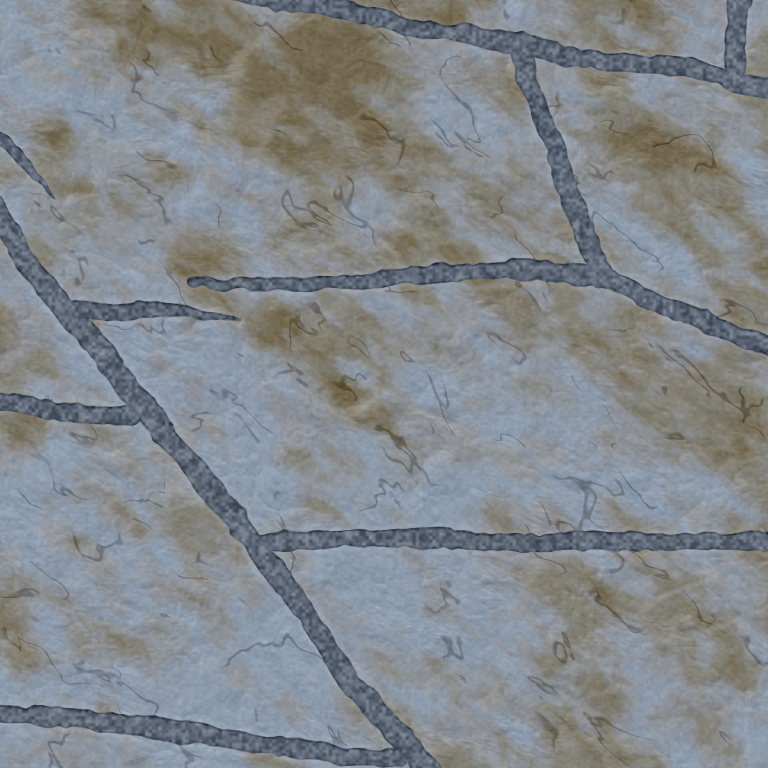
Reproduce this texture procedurally as a Shadertoy shader.

```glsl
// Weathered flagstone paving: large blue-grey slabs with ochre stains, split by dark mortar.
// Joints are distance fields around one slanted seam and its courses, roughened by noise;
// the slab relief is stretched, creased noise lit from the upper left.

const vec3 SLATE_BLUE = vec3(0.550, 0.607, 0.675);
const vec3 STONE_GREY = vec3(0.553, 0.570, 0.595);
const vec3 OCHRE      = vec3(0.510, 0.500, 0.460);
const vec3 RUST       = vec3(0.440, 0.395, 0.290);
const vec3 PALE_VEIN  = vec3(0.640, 0.645, 0.645);
const vec3 MORTAR     = vec3(0.370, 0.410, 0.470);

const float JOINT_WIDTH   = 0.0122;  // half widths
const float SEAM_WIDTH    = 0.0145;
const float SEAM_LEAN     = 0.78;
const float SEAM_FOOT     = 0.555;
const float EDGE_ROUGH    = 0.009;
const float RELIEF        = 0.62;
const float CRACK_DEPTH   = 0.13;
const float MORTAR_GRIT   = 0.34;
const vec2  GRAIN_DIR     = vec2(0.79, -0.61);
const vec2  LIGHT_STEP    = vec2(-0.0012, 0.0022);

float hash(vec2 p) {
    return fract(sin(dot(p, vec2(127.1, 311.7))) * 43758.5453);
}

float noise(vec2 p) {
    vec2 i = floor(p), f = fract(p);
    f = f * f * (3.0 - 2.0 * f);
    return mix(mix(hash(i), hash(i + vec2(1, 0)), f.x),
               mix(hash(i + vec2(0, 1)), hash(i + vec2(1, 1)), f.x), f.y);
}

float fbm(vec2 p) {
    float sum = 0.0, amp = 0.53;
    for (int i = 0; i < 4; i++) {
        sum += amp * noise(p);
        p = p * 2.03 + 17.3;
        amp *= 0.5;
    }
    return sum;
}

// Coordinates along and across the cleavage of the stone
vec2 grainSpace(vec2 p) {
    return vec2(dot(p, GRAIN_DIR), dot(p, vec2(-GRAIN_DIR.y, GRAIN_DIR.x)));
}

// Signed distance to a joint whose width shrinks by taper towards b
float joint(vec2 p, vec2 a, vec2 b, float taper) {
    vec2 d = b - a;
    float t = clamp(dot(p - a, d) / dot(d, d), 0.0, 1.0);
    return length(p - a - d * t) - JOINT_WIDTH * (1.0 - taper * t * t);
}

// Signed distance to the mortar, negative inside it
float mortarDistance(vec2 p) {
    p += EDGE_ROUGH * 1.8 * (vec2(noise(p * 9.0), noise(p * 9.0 + 40.0)) - 0.5);
    p += EDGE_ROUGH * 0.7 * (vec2(noise(p * 38.0), noise(p * 38.0 + 70.0)) - 0.5);
    p += EDGE_ROUGH * 0.45 * (vec2(noise(p * 95.0), noise(p * 95.0 + 20.0)) - 0.5);

    // Main slanted seam
    float d = abs(p.x + SEAM_LEAN * p.y - SEAM_FOOT) / length(vec2(1.0, SEAM_LEAN)) - SEAM_WIDTH;

    // Courses to the right of the seam
    for (int k = 0; k < 3; k++) {
        float f = float(k), bow = f * (2.0 - f), rise = f * (f - 1.0);
        float left = 0.325 - 0.075 * f, right = 1.2 - 0.42 * bow;
        float base = 0.295 + 0.325 * f + 0.06 * rise;
        float tilt = 0.035 * bow - 0.09 * rise;
        d = min(d, joint(p, vec2(right, base + tilt * right), vec2(left, base + tilt * left), 0.5 * bow));
    }
    // Courses to the left of the seam
    for (int k = 0; k < 2; k++) {
        float f = float(k);
        d = min(d, joint(p, vec2(-0.1, 0.083 + 0.41 * f), vec2(0.52 - 0.345 * f, 0.017 + 0.443 * f), 0.0));
    }
    // Cross joints and tapering spurs
    vec2 fork = vec2(0.785, 0.645);
    d = min(d, joint(p, vec2(0.677, 0.945), fork, -0.2));
    d = min(d, joint(p, fork, vec2(1.1, 0.507), 0.0));
    d = min(d, joint(p, vec2(0.963, 1.05), vec2(0.95, 0.91), -0.2));
    d = min(d, joint(p, vec2(0.1, 0.602), vec2(0.315, 0.587), 0.9));
    return min(d, joint(p, vec2(-0.05, 0.87), vec2(0.07, 0.745), 0.9));
}

// Rough relief: each octave blends soft bumps with sharp creases
float stoneHeight(vec2 p) {
    vec2 g = grainSpace(p + 0.03 * vec2(noise(p * 14.0), noise(p * 14.0 + 50.0))) * vec2(17.0, 28.0);
    float sum = 0.0, amp = 0.5;
    for (int i = 0; i < 4; i++) {
        float n = noise(g);
        sum += amp * (0.6 * n + 0.7 * abs(2.0 * n - 1.0));
        g = mat2(0.97, 0.24, -0.24, 0.97) * g * 1.95 + 11.7;
        amp *= 0.53;
    }
    return sum;
}

// Sparse, broken hairline cracks along the cleavage
float cracks(vec2 p) {
    vec2 g = grainSpace(p + 0.035 * vec2(noise(p * 22.0), noise(p * 22.0 + 30.0)));
    float line = abs(fbm(g * vec2(9.0, 20.0) + 60.0) - 0.5);
    return smoothstep(0.022, 0.004, line) * smoothstep(0.52, 0.68, noise(g * vec2(22.0, 30.0) + 5.0));
}

vec3 stoneColor(vec2 p) {
    vec2 g = grainSpace(p + 0.02 * vec2(noise(p * 25.0), noise(p * 25.0 + 90.0)));
    float blotch = fbm(g * vec2(4.5, 7.5) + 3.0);
    float mottle = fbm(g * vec2(16.0, 30.0) + 31.0);
    float stainPatch = exp(-14.0 * dot(p - vec2(0.45, 0.87), p - vec2(0.45, 0.87)));
    float stain = 0.47 * blotch + 0.53 * mottle + 0.11 * stainPatch;

    vec3 col = mix(SLATE_BLUE, STONE_GREY, smoothstep(0.38, 0.51, stain));
    col = mix(col, OCHRE, smoothstep(0.50, 0.61, stain));
    col = mix(col, RUST, 0.85 * smoothstep(0.60, 0.74, stain));

    // Faint pale veins running up to the right
    float vein = abs(fbm(vec2(p.x * 1.6 + p.y, p.y * 5.0 - p.x * 2.0) + 8.0) - 0.5);
    return mix(col, PALE_VEIN, 0.4 * smoothstep(0.03, 0.0, vein) * smoothstep(0.4, 0.6, mottle));
}

void mainImage(out vec4 fragColor, in vec2 fragCoord) {
    vec2 p = fragCoord / iResolution.y;
    float soft = 0.0004 + 0.5 / iResolution.y;
    float d = mortarDistance(p);
    float mortarMask = smoothstep(soft, -soft, d);

    // Slab relief, cracks and worn, lit rim
    float slope = stoneHeight(p) - stoneHeight(p + LIGHT_STEP);
    vec3 stone = stoneColor(p) + clamp(RELIEF * slope, -0.17, 0.12);
    stone -= CRACK_DEPTH * cracks(p) * vec3(0.9, 1.0, 1.1);
    stone += 0.05 * (noise(p * 240.0) - 0.5);
    stone += 0.035 * smoothstep(0.009, 0.002, d);

    // Gritty mortar, shaded under the slab edges
    float grit = 0.65 * noise(p * 230.0) + 0.35 * noise(p * 120.0 + 9.0) - 0.5;
    vec3 mortar = MORTAR + MORTAR_GRIT * grit;
    float lip = mortarDistance(p + 2.0 * LIGHT_STEP) - d;
    mortar -= (0.08 + 16.0 * max(lip, 0.0)) * smoothstep(-0.0045, -0.0005, d);

    fragColor = vec4(mix(stone, mortar, mortarMask), 1.0);
}
```
